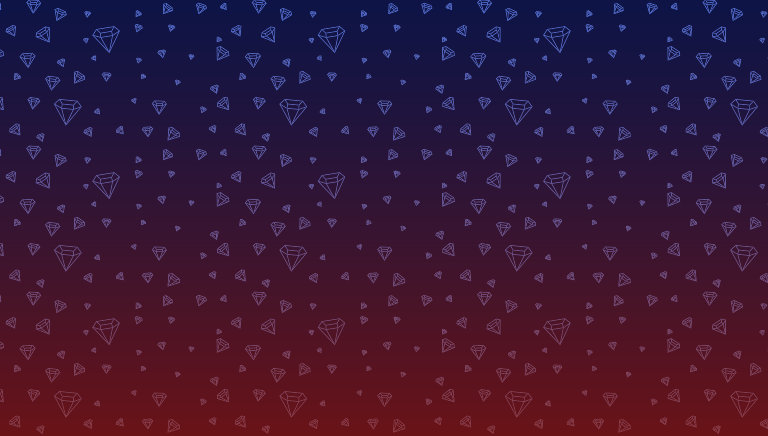
This pattern is drawn by a Shadertoy shader. Its source:

```glsl
const vec2 TILE = vec2(0.517, 0.335);   // repeat size, in canvas heights
const vec2 GRID = vec2(7.0, 6.0);       // small gems per tile
const float BIG_RADIUS = 0.031;
const float HALF_LINE = 0.0007;

const vec3 SKY_TOP = vec3(0.055, 0.080, 0.275);
const vec3 SKY_BOTTOM = vec3(0.415, 0.075, 0.090);
const vec3 LINE_TOP = vec3(0.38, 0.50, 0.92);
const vec3 LINE_BOTTOM = vec3(0.57, 0.27, 0.32);

vec4 hash42(vec2 p) {
    vec4 q = fract(p.xyxy * vec4(0.1031, 0.1030, 0.0973, 0.1099));
    q += dot(q, q.wzxy + 33.33);
    return fract((q.xxyz + q.yzzw) * q.zywx);
}

float segment(vec2 p, vec2 a, vec2 b) {
    vec2 ab = b - a;
    return length(p - a - ab * clamp(dot(p - a, ab) / dot(ab, ab), 0.0, 1.0));
}

vec2 rotate(vec2 p, float angle) {
    float c = cos(angle), s = sin(angle);
    return vec2(c * p.x + s * p.y, c * p.y - s * p.x);
}

// Shortest offset inside the repeating tile
vec2 wrapTile(vec2 d) {
    return d - TILE * floor(d / TILE + 0.5);
}

// Distance to the edges of a cut gem, mirrored about its axis
float gem(vec2 p, float radius, float angle) {
    if (length(p) > radius * 1.4 + 0.01) return 1.0;
    p = rotate(p, angle) / radius;
    p.x = abs(p.x);
    p.y -= 0.17;
    vec2 tip = vec2(0.0, -1.1);
    vec2 girdle = vec2(1.0, 0.36);
    vec2 front = vec2(0.44, 0.10);
    vec2 crown = vec2(0.66, 0.74);
    vec2 table = vec2(0.42, 0.42);

    // Outline
    float d = segment(p, girdle, crown);
    d = min(d, segment(p, crown, vec2(0.0, crown.y)));
    d = min(d, segment(p, girdle, tip));
    // Facets
    d = min(d, segment(p, girdle, front));
    d = min(d, segment(p, front, vec2(0.0, front.y)));
    d = min(d, segment(p, front, tip));
    d = min(d, segment(p, crown, table));
    d = min(d, segment(p, table, vec2(0.0, table.y)));
    d = min(d, segment(p, table, front));
    return d * radius;
}

// Small gems on a staggered, jittered grid that leaves room for the big ones
float smallGems(vec2 p, vec2 bigA, vec2 bigB) {
    vec2 cellSize = TILE / GRID;
    vec2 base = floor(p / cellSize);
    float d = 1.0;
    for (int y = -1; y <= 1; y++) {
        for (int x = -1; x <= 1; x++) {
            vec2 cell = base + vec2(x, y);
            vec4 rnd = hash42(mod(cell, GRID) + 17.0);
            float size = pow(rnd.z, 1.8);
            float radius = mix(0.0055, 0.0185, size);
            vec2 jitter = (rnd.xy - 0.5) * 0.7 * (1.0 - 0.5 * size);
            vec2 stagger = vec2(0.5 * mod(cell.y, 2.0), 0.0);
            vec2 center = (cell + 0.5 + stagger + jitter) * cellSize;
            float room = min(length(wrapTile(center - bigA)),
                             length(wrapTile(center - bigB)));
            if (room > BIG_RADIUS + radius + 0.004)
                d = min(d, gem(p - center, radius, mix(-0.75, 0.75, rnd.w)));
        }
    }
    return d;
}

void mainImage(out vec4 fragColor, in vec2 fragCoord) {
    vec2 p = fragCoord / iResolution.y;
    float pixel = 1.0 / iResolution.y;

    // Two big gems per tile, then the small ones
    vec2 bigA = vec2(0.246, 0.908);
    vec2 bigB = vec2(0.154, 0.742);
    float d = gem(wrapTile(p - bigA), BIG_RADIUS, 0.16);
    d = min(d, gem(wrapTile(p - bigB), BIG_RADIUS, -0.10));
    d = min(d, smallGems(p, bigA, bigB));

    // Thin lines over a vertical gradient that reddens faster near the bottom
    float line = clamp((HALF_LINE + 0.5 * pixel - d) / pixel, 0.0, 1.0);
    float depth = pow(1.0 - p.y, 1.25);
    vec3 sky = mix(SKY_TOP, SKY_BOTTOM, depth);
    vec3 ink = mix(LINE_TOP, LINE_BOTTOM, depth);
    fragColor = vec4(mix(sky, ink, line), 1.0);
}
```
